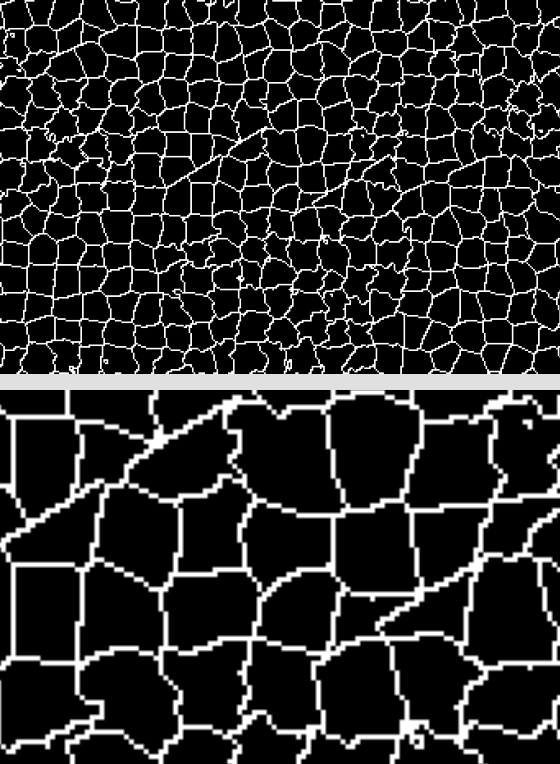
Top: the whole. Bottom: its middle third, enlarged.
This pattern is drawn by a Shadertoy shader. Its source:

```glsl
#define CELL_ROWS 14.0      // cells over the canvas height
#define MASK_ROWS 228.0     // steps of the outline lattice over the height
#define EDGE_RAMP 0.54      // soft part of a lattice step
#define SEED_JITTER 0.52
#define BEND 0.26           // slow bending of the outlines
#define JAG_CALM 0.05       // fine raggedness in calm areas
#define JAG_ROUGH 0.36      // fine raggedness in rough areas
#define JAG_SCALE 4.5
#define BLOCK 5.0           // cells per block that may hold a straight crease
#define CREASE_CHANCE 0.55
#define CREASE_REACH 2.5
#define CREASE_FORCE 0.7

vec2 hash2(vec2 p) {
    return fract(sin(vec2(dot(p, vec2(127.1, 311.7)),
                          dot(p, vec2(269.5, 183.3)))) * 43758.5453);
}

// Value noise with two channels, centred on zero
vec2 noise2(vec2 p) {
    vec2 i = floor(p), f = fract(p);
    f = f * f * (3.0 - 2.0 * f);
    vec2 low  = mix(hash2(i), hash2(i + vec2(1, 0)), f.x);
    vec2 high = mix(hash2(i + vec2(0, 1)), hash2(i + vec2(1, 1)), f.x);
    return mix(low, high, f.y) - 0.5;
}

// Identity of the cell that owns a lattice point
vec2 cellLabel(vec2 texel) {
    vec2 p = texel * CELL_ROWS / MASK_ROWS;

    // Straight crease of this block: cells avoid crossing it
    vec2 block = floor(p / BLOCK);
    vec2 dice = hash2(block + 41.0);
    vec2 centre = (block + 0.5) * BLOCK + 1.6 * (hash2(block + 17.0) - 0.5);
    float angle = mix(0.35, 0.9, dice.x) * (dice.x > 0.75 ? -1.0 : 1.0);
    vec2 normal = vec2(-sin(angle), cos(angle));
    float side = dot(p - centre, normal);
    float force = CREASE_FORCE * step(dice.y, CREASE_CHANCE)
                * (1.0 - smoothstep(CREASE_REACH - 0.5, CREASE_REACH, length(p - centre)));

    // Ragged outlines, calm in some areas and rough in others
    float rough = smoothstep(-0.12, 0.22, noise2(p * 0.42 + 7.0).x);
    vec2 w = p + BEND * noise2(p * 1.3 + 3.0)
               + mix(JAG_CALM, JAG_ROUGH, rough) * noise2(p * JAG_SCALE);

    // Nearest seed of a jittered grid
    vec2 home = floor(w), owner = home;
    float nearest = 1e5;
    for (int y = -1; y <= 1; y++)
    for (int x = -1; x <= 1; x++) {
        vec2 id = home + vec2(x, y);
        vec2 seed = id + 0.5 + SEED_JITTER * (hash2(id) - 0.5);
        float d = dot(w - seed, w - seed);
        if (side * dot(seed - centre, normal) < 0.0) d += force;
        if (d < nearest) { nearest = d; owner = id; }
    }
    return owner;
}

// One where the cell changes to the right or above
float outline(vec2 texel) {
    vec2 own = cellLabel(texel);
    bool same = own == cellLabel(texel + vec2(1, 0))
             && own == cellLabel(texel + vec2(0, 1));
    return same ? 0.0 : 1.0;
}

void mainImage(out vec4 fragColor, in vec2 fragCoord) {
    vec2 q = fragCoord / iResolution.y * MASK_ROWS - 0.5;
    vec2 i = floor(q);

    // Blend the four nearest lattice steps with a short ramp
    vec2 f = clamp((fract(q) - 0.5) / EDGE_RAMP + 0.5, 0.0, 1.0);
    float low  = mix(outline(i), outline(i + vec2(1, 0)), f.x);
    float high = mix(outline(i + vec2(0, 1)), outline(i + vec2(1, 1)), f.x);
    fragColor = vec4(vec3(mix(low, high, f.y)), 1.0);
}
```
